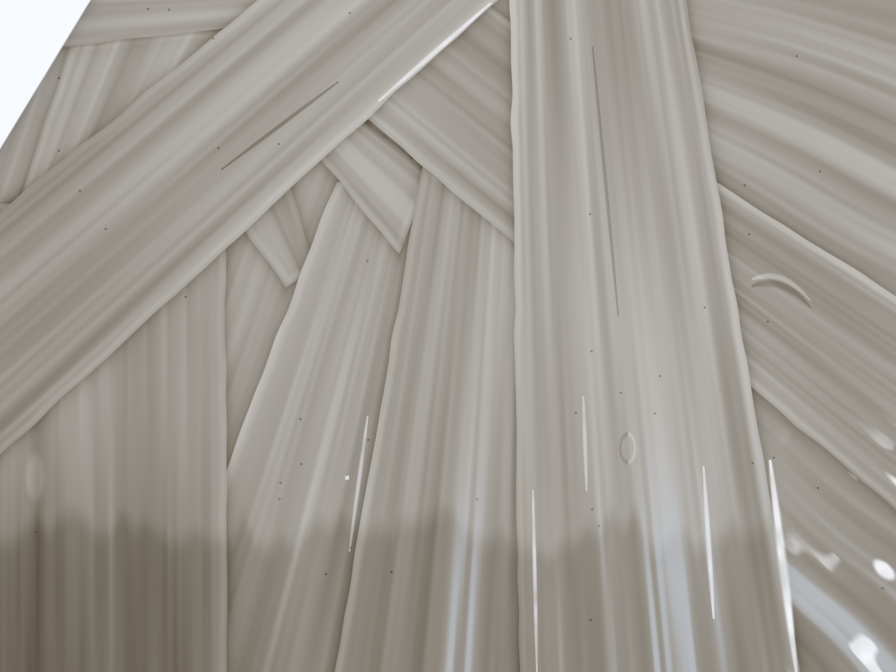
This texture is drawn by a WebGL 1 fragment shader. Its source:

```glsl
precision highp float;
// Overlapping bands of thick, wet grey-beige paint dragged by a coarse brush.
// Each band is a quad whose edges steer a fan of streak noise; bands are stacked
// with contact shadows, then toned by position and topped with glossy glints.
uniform vec2 u_resolution;

const vec3 DEEP = vec3(0.43, 0.40, 0.35);
const vec3 PALE = vec3(0.715, 0.702, 0.682);
const vec3 SKY = vec3(0.76, 0.80, 0.85);
const vec3 WHITE = vec3(0.97, 0.98, 1.0);
const vec2 FAN_CENTER = vec2(0.087, 1.31);
const float STREAK = 0.42;
const float SHADOW = 0.42;
const float SHADOW_SIZE = 0.008;
const float WET_LINE = 0.17;

float hash(vec2 p) {
  return fract(sin(dot(p, vec2(127.1, 311.7))) * 43758.547);
}

float noise(vec2 p) {
  vec2 i = floor(p), f = fract(p);
  f = f * f * (3.0 - 2.0 * f);
  return mix(mix(hash(i), hash(i + vec2(1, 0)), f.x),
             mix(hash(i + vec2(0, 1)), hash(i + vec2(1, 1)), f.x), f.y);
}

// Bristle grooves: x runs across the band, y along it. Result is about -1..1.
float streaks(vec2 q, float seed) {
  float sum = 0.0, gain = 0.42;
  vec2 scale = vec2(26.0, 1.3);
  for (int i = 0; i < 3; i++) {
    sum += gain * noise(q * scale + seed * 17.3);
    scale *= vec2(2.3, 1.5);
    gain *= 0.8;
  }
  return 2.0 * sum - 1.02;
}

// Signed distance to the line a-b, positive on the side of "inner".
float side(vec2 p, vec2 a, vec2 b, vec2 inner) {
  vec2 n = normalize(vec2(a.y - b.y, b.x - a.x));
  return dot(p - a, n) * sign(dot(inner - a, n));
}

// Tapered line, 1 at the core.
float sliver(vec2 p, vec2 a, vec2 b, float width) {
  vec2 ab = b - a;
  float t = clamp(dot(p - a, ab) / dot(ab, ab), 0.0, 1.0);
  float d = length(p - a - ab * t);
  float w = width * (0.25 + 3.0 * t * (1.0 - t));
  return 1.0 - smoothstep(w * 0.3, w + 0.0015, d);
}

// Lay a band over surf (x: relief shade, y: streak), between edges a and b.
void band(inout vec2 surf, vec2 p, vec2 a0, vec2 a1, vec2 b0, vec2 b1, float seed) {
  vec2 mid = 0.25 * (a0 + a1 + b0 + b1);
  float da = side(p, a0, a1, mid), db = side(p, b0, b1, mid);
  float start = side(p, a0, b0, mid), end = side(p, a1, b1, mid);
  float d = min(min(da, db), min(start, end));
  d += 0.004 * (noise(p * 22.0 + seed) - 0.5);
  float across = da / max(da + db, 0.001) * 0.5 * length(a0 + a1 - b0 - b1);
  float s = streaks(vec2(across, start), seed);
  float rim = 0.16 * exp(-pow((d - 0.007) / 0.005, 2.0));
  float aa = 1.0 / u_resolution.y;
  surf.x -= SHADOW * exp(min(d, 0.0) / SHADOW_SIZE);
  surf = mix(surf, vec2(rim, s), smoothstep(-aa, aa, d));
}

// Broad light over the sheet, with the dull reflection at its wet foot.
float placeTone(vec2 p) {
  float t = 0.77 - 0.10 * smoothstep(0.5, 0.0, p.x) - 0.06 * smoothstep(1.0, 1.3, p.x);
  t -= 0.36 * smoothstep(0.46, 0.12, p.y) * smoothstep(0.46, 0.2, p.x);
  t -= 0.18 * smoothstep(0.45, 0.1, p.y) * smoothstep(1.1, 1.2, p.x);
  float line = WET_LINE + 0.05 * noise(vec2(p.x * 12.0, 3.0)) + 0.035 * noise(vec2(p.x * 55.0, 8.0));
  t -= 0.27 * smoothstep(line + 0.025, line - 0.025, p.y) * smoothstep(1.2, 1.1, p.x);
  return t + 0.1 * (noise(p * 4.0) - 0.5);
}

void main() {
  vec2 p = gl_FragCoord.xy / u_resolution.y;
  p.x += 0.5 * (1.3333 - u_resolution.x / u_resolution.y);
  vec2 ray = p - FAN_CENTER;
  vec2 fan = vec2(atan(ray.y, ray.x) * 1.2, length(ray));

  // Ground: fanned sweeps on the right, steep drags on the left
  float sweep = streaks(fan + 0.02 * noise(p * 5.0), 1.0);
  float drag = 0.7 * streaks(vec2(p.x - 0.35 * p.y, p.y), 2.0);
  vec2 surf = vec2(0.0, mix(drag, sweep, step(0.9, p.x)));

  // Bands, from the lowest to the topmost
  band(surf, p, vec2(1.0, 0.77), vec2(1.38, 0.53), vec2(1.03, 0.50), vec2(1.38, 0.20), 3.0);
  band(surf, p, vec2(0.104, 0.934), vec2(0.017, 0.67), vec2(0.40, 0.965), vec2(0.226, 0.70), 4.0);
  band(surf, p, vec2(0.09, 1.03), vec2(0.43, 1.03), vec2(0.09, 0.93), vec2(0.40, 0.965), 5.0);
  band(surf, p, vec2(0.425, 0.74), vec2(0.47, 0.60), vec2(0.356, 0.67), vec2(0.425, 0.571), 6.0);
  band(surf, p, vec2(0.50, 0.73), vec2(0.20, -0.06), vec2(0.651, 0.774), vec2(0.52, -0.06), 7.0);
  band(surf, p, vec2(-0.05, 0.70), vec2(-0.05, -0.05), vec2(0.335, 0.69), vec2(0.338, -0.05), 8.0);
  band(surf, p, vec2(0.521, 0.835), vec2(0.642, 0.74), vec2(0.46, 0.783), vec2(0.594, 0.622), 9.0);
  band(surf, p, vec2(0.628, 0.757), vec2(0.49, -0.05), vec2(0.80, 0.66), vec2(0.80, -0.05), 10.0);
  band(surf, p, vec2(0.694, 1.017), vec2(0.833, 0.913), vec2(0.521, 0.844), vec2(0.781, 0.625), 11.0);
  band(surf, p, vec2(-0.116, 0.589), vec2(0.50, 1.095), vec2(-0.111, 0.221), vec2(0.849, 1.10), 12.0);
  band(surf, p, vec2(0.758, 1.05), vec2(0.774, -0.05), vec2(1.012, 1.05), vec2(1.199, -0.05), 13.0);

  // Dark gaps between bristles, and sparse grit
  float tone = placeTone(p) + surf.x + STREAK * surf.y;
  tone -= 0.5 * sliver(p, vec2(0.33, 0.748), vec2(0.503, 0.878), 0.003);
  tone -= 0.35 * sliver(p, vec2(0.882, 0.93), vec2(0.92, 0.53), 0.0025);
  vec2 cell = floor(p * 30.0);
  vec2 grit = fract(p * 30.0) - 0.2 - 0.6 * vec2(hash(cell + 5.0), hash(cell + 9.0));
  tone -= 0.5 * step(0.965, hash(cell)) * smoothstep(0.08, 0.03, length(grit));

  // Drops and a curled ridge
  float ring = abs(length((p - vec2(0.934, 0.333)) / vec2(0.011, 0.021)) - 1.0);
  tone += 0.25 * (smoothstep(0.3, 0.0, ring) * sign(p.x - 0.934));
  tone += 0.22 * smoothstep(1.0, 0.5, length((p - vec2(0.052, 0.29)) / vec2(0.018, 0.045)));
  vec2 bent = p + vec2(0.0, 9.0 * pow(p.x - 1.14, 2.0));
  tone -= 0.35 * sliver(bent, vec2(1.12, 0.578), vec2(1.205, 0.582), 0.008);
  tone += 0.40 * sliver(bent, vec2(1.12, 0.588), vec2(1.205, 0.592), 0.006);
  vec3 color = mix(DEEP, PALE, clamp(tone, -0.25, 1.15));

  // Gloss: soft sky on the ridges, then bright broken glints
  float low = smoothstep(0.42, 0.1, p.y) * smoothstep(0.4, 0.55, p.x);
  color = mix(color, SKY, 0.55 * low * smoothstep(0.12, 0.55, surf.y));
  float glint = sliver(p, vec2(1.146, 0.314), vec2(1.185, 0.0), 0.008);
  glint += 0.8 * sliver(p, vec2(1.047, 0.305), vec2(1.062, 0.08), 0.004);
  glint += 0.7 * sliver(p, vec2(0.793, 0.27), vec2(0.799, 0.0), 0.003);
  glint += 0.5 * sliver(p, vec2(0.868, 0.41), vec2(0.873, 0.27), 0.003);
  glint += 0.6 * sliver(p, vec2(0.547, 0.38), vec2(0.52, 0.18), 0.003);
  glint += 0.8 * sliver(p, vec2(0.564, 0.85), vec2(0.73, 0.995), 0.004);
  glint += sliver(p, vec2(0.515, 0.287), vec2(0.518, 0.291), 0.004);
  float wetRight = smoothstep(1.15, 1.2, p.x) * smoothstep(0.40, 0.28, p.y);
  glint += wetRight * smoothstep(0.74, 0.9, noise(fan * vec2(75.0, 16.0)));
  glint *= 0.55 + 0.45 * noise(p * 45.0);
  color = mix(color, WHITE, clamp(glint, 0.0, 1.0));

  // Bare white corner
  float corner = side(p, vec2(0.135, 1.0), vec2(0.0, 0.778), vec2(0.0, 1.0));
  color *= 1.0 - 0.15 * exp(min(corner, 0.0) / SHADOW_SIZE);
  color = mix(color, WHITE, smoothstep(-0.002, 0.002, corner));
  gl_FragColor = vec4(color, 1.0);
}
```
